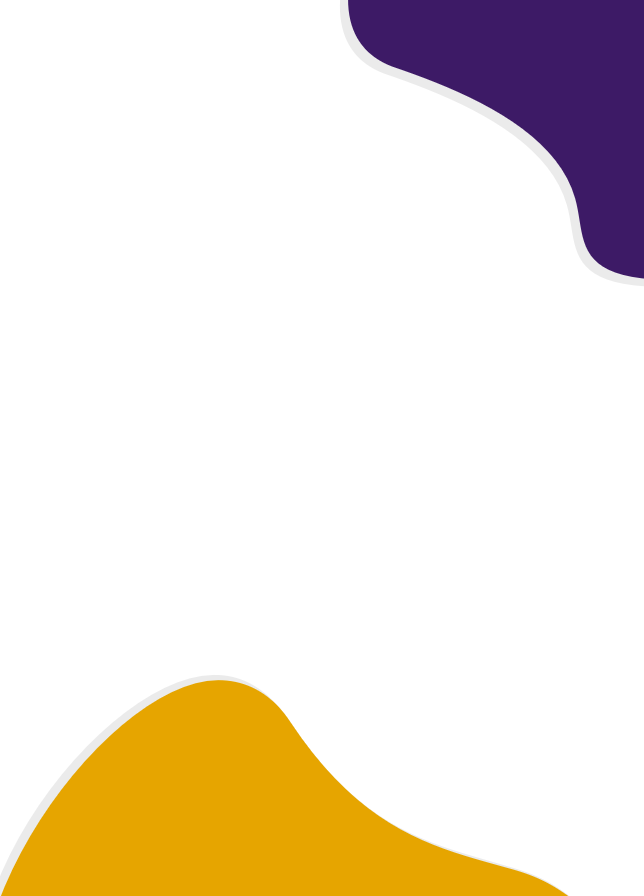
A Shadertoy shader for this background:

```glsl
// Four joined cubic Bezier curves
const vec2 VIOLET_EDGE[13] = vec2[13](
    vec2(0.3893, 1.0156), vec2(0.3841, 0.9674), vec2(0.4036, 0.9388),
    vec2(0.4375, 0.9258), vec2(0.5143, 0.8997), vec2(0.6198, 0.8568),
    vec2(0.6419, 0.7786), vec2(0.6536, 0.7370), vec2(0.6393, 0.6940),
    vec2(0.7292, 0.6882), vec2(0.7552, 0.6875), vec2(0.7813, 0.6875),
    vec2(0.8073, 0.6875));

const vec2 GOLD_EDGE[13] = vec2[13](
    vec2(-0.0026, -0.0091), vec2(0.0456, 0.1211), vec2(0.1628, 0.2409),
    vec2(0.2435, 0.2409), vec2(0.2773, 0.2409), vec2(0.3047, 0.2240),
    vec2(0.3242, 0.1940), vec2(0.4063, 0.0703), vec2(0.4883, 0.0534),
    vec2(0.5664, 0.0313), vec2(0.6016, 0.0221), vec2(0.6224, 0.0104),
    vec2(0.6510, -0.0130));

const vec2 GOLD_SHADOW_EDGE[13] = vec2[13](
    vec2(-0.0130, -0.0130), vec2(0.0286, 0.1198), vec2(0.1536, 0.2461),
    vec2(0.2383, 0.2467), vec2(0.2747, 0.2474), vec2(0.3021, 0.2266),
    vec2(0.3242, 0.1940), vec2(0.4063, 0.0703), vec2(0.4844, 0.0579),
    vec2(0.5664, 0.0332), vec2(0.6016, 0.0234), vec2(0.6211, 0.0130),
    vec2(0.6497, -0.0117));

vec2 bezier(vec2 a, vec2 b, vec2 c, vec2 d, float t) {
    float s = 1.0 - t;
    return s * s * s * a + 3.0 * s * s * t * b + 3.0 * s * t * t * c + t * t * t * d;
}

// Signed distance: inside where a ray to the left crosses the edge an odd number of times
float blobDistance(vec2 p, vec2 edge[13]) {
    const int STEPS = 20;
    float nearest = 1e3;
    float side = 1.0;
    vec2 a = edge[0];
    for (int curve = 0; curve < 4; curve++) {
        int k = curve * 3;
        for (int i = 1; i <= STEPS; i++) {
            vec2 b = bezier(edge[k], edge[k + 1], edge[k + 2], edge[k + 3],
                            float(i) / float(STEPS));
            vec2 ab = b - a;
            vec2 ap = p - a;
            vec2 gap = ap - ab * clamp(dot(ap, ab) / max(dot(ab, ab), 1e-9), 0.0, 1.0);
            nearest = min(nearest, dot(gap, gap));
            if ((a.y > p.y) != (b.y > p.y) && ap.x > ab.x * ap.y / ab.y) side = -side;
            a = b;
        }
    }
    return side * sqrt(nearest);
}

// Coverage with an edge one pixel wide
float coverage(float dist) {
    return clamp(0.5 - dist * iResolution.y, 0.0, 1.0);
}

void mainImage(out vec4 fragColor, in vec2 fragCoord) {
    // Canvas height is 1
    vec2 p = fragCoord / iResolution.xy * vec2(0.71875, 1.0);
    vec3 shadow = vec3(0.92);
    vec3 color = vec3(1.0);

    // Upper right blob over its shifted shadow
    color = mix(color, shadow, coverage(blobDistance(p + vec2(0.0091, 0.0078), VIOLET_EDGE)));
    color = mix(color, vec3(0.24, 0.10, 0.40), coverage(blobDistance(p, VIOLET_EDGE)));

    // Lower left hill over its thin shadow
    color = mix(color, shadow, coverage(blobDistance(p, GOLD_SHADOW_EDGE)));
    color = mix(color, vec3(0.90, 0.647, 0.0), coverage(blobDistance(p, GOLD_EDGE)));

    fragColor = vec4(color, 1.0);
}
```
